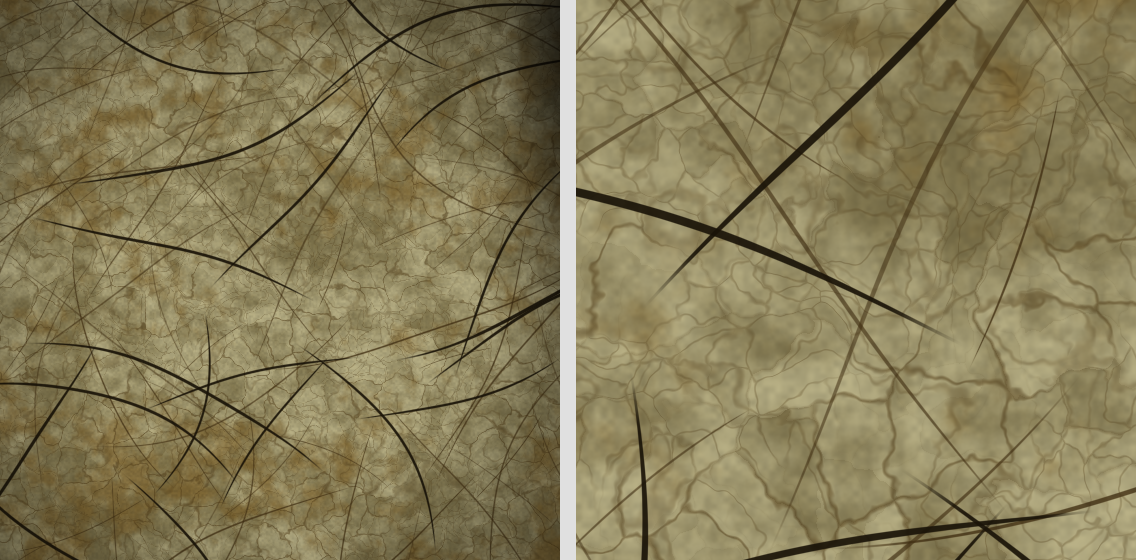
Left, the full canvas; right, a detail of the centre.
This texture is drawn by a Shadertoy shader. Its source:

```glsl
float hash(vec2 p) {
    return fract(sin(dot(p, vec2(127.1, 311.7))) * 43758.5453);
}

float noise(vec2 p) {
    vec2 i = floor(p), f = fract(p);
    f = f * f * (3.0 - 2.0 * f);
    return mix(mix(hash(i), hash(i + vec2(1, 0)), f.x),
               mix(hash(i + vec2(0, 1)), hash(i + vec2(1, 1)), f.x), f.y);
}

float fbm(vec2 p) {
    float sum = 0.0, amp = 0.5;
    for (int i = 0; i < 5; i++) {
        sum += amp * noise(p);
        p = mat2(1.6, 1.2, -1.2, 1.6) * p + 7.3;
        amp *= 0.5;
    }
    return sum / 0.97;
}

// Cell pattern: x = distance to the border, y = random shade of the cell
vec2 cells(vec2 p) {
    vec2 base = floor(p);
    float nearest = 9.0, second = 9.0, shade = 0.0;
    for (int j = -1; j <= 1; j++)
    for (int i = -1; i <= 1; i++) {
        vec2 id = base + vec2(i, j);
        float d = length(id + vec2(hash(id), hash(id + 41.7)) - p);
        if (d < nearest) {
            second = nearest;
            nearest = d;
            shade = hash(id + 9.2);
        } else second = min(second, d);
    }
    return vec2(second - nearest, shade);
}

// Coverage of one tapered, gently curved strand
float fibre(vec2 p, float seed, float halfLength, float width, float pixel) {
    vec2 centre = vec2(hash(vec2(seed, 1)), hash(vec2(seed, 2))) * 1.1 - 0.05;
    float pick = hash(vec2(seed, 3));
    float angle = hash(vec2(seed, 4)) < 0.66 ? mix(0.15, 1.35, pick) : mix(1.45, 2.9, pick);
    float bend = (hash(vec2(seed, 5)) - 0.5) * 2.6;
    vec2 dir = vec2(cos(angle), sin(angle));
    p -= centre;
    float along = dot(p, dir);
    float wave = along * 13.0 + seed;
    float across = dot(p, vec2(-dir.y, dir.x)) - bend * along * along - 0.006 * sin(wave);
    float slope = 2.0 * bend * along + 0.078 * cos(wave);
    float dist = abs(across) / sqrt(1.0 + slope * slope);
    float reach = abs(along) / halfLength;
    width *= mix(1.0, 0.35, smoothstep(0.3, 1.0, reach));
    return (1.0 - smoothstep(width - pixel * 0.8, width + pixel * 0.8, dist))
         * (1.0 - smoothstep(0.8, 1.0, reach));
}

void mainImage(out vec4 fragColor, in vec2 fragCoord) {
    vec2 uv = fragCoord / iResolution.xy;
    vec2 p = fragCoord / iResolution.y;
    float pixel = 1.0 / iResolution.y;

    // Mottled parchment with ochre stains
    vec2 warp = vec2(fbm(p * 17.0), fbm(p * 17.0 + 31.0)) - 0.5;
    vec2 q = p + warp * 0.07;
    vec2 large = cells(q * 19.0);
    vec2 small = cells(q * 41.0 + 5.0);
    float tone = fbm(p * 9.0 + 3.0) * 0.5 + fbm(p * 48.0) * 0.4
               + large.y * 0.13 + small.y * 0.09;
    vec3 col = mix(vec3(0.47, 0.43, 0.28), vec3(0.69, 0.66, 0.50), smoothstep(0.3, 0.82, tone));
    float stain = smoothstep(0.46, 0.72, fbm(p * 6.0 + 20.0) * 0.55 + fbm(p * 34.0 + 8.0) * 0.45);
    col = mix(col, vec3(0.46, 0.35, 0.14), stain * 0.65);

    // Fine veins: cell borders and curling wrinkles
    float patchy = smoothstep(0.3, 0.65, noise(p * 14.0 + 60.0));
    float vein = (1.0 - smoothstep(0.0, 0.085, large.x)) * mix(0.2, 0.6, patchy);
    vein = max(vein, (1.0 - smoothstep(0.0, 0.11, small.x)) * mix(0.35, 0.05, patchy));
    float curl = abs(noise(q * 26.0 + 90.0) - 0.5);
    vein = max(vein, (1.0 - smoothstep(0.0, 0.045, curl)) * 0.32);
    col = mix(col, vec3(0.31, 0.23, 0.09), vein * 0.8);

    // Thin brown strands
    for (int i = 0; i < 75; i++) {
        float seed = float(i) + 11.0;
        float size = hash(vec2(seed, 6));
        float cover = fibre(p, seed, mix(0.07, 0.32, size), mix(0.0006, 0.0015, size), pixel);
        col = mix(col, vec3(0.25, 0.18, 0.07), cover * mix(0.4, 0.8, hash(vec2(seed, 7))));
    }

    // Bold dark strands
    for (int i = 0; i < 20; i++) {
        float seed = float(i) + 203.0;
        float size = hash(vec2(seed, 6));
        float cover = fibre(p, seed, mix(0.14, 0.36, size), mix(0.0017, 0.0031, size), pixel);
        col = mix(col, vec3(0.10, 0.075, 0.03), cover * 0.92);
    }

    // Grain and darkened edges, heaviest at the upper right
    col *= 0.94 + 0.12 * noise(p * 260.0);
    vec2 edge = abs(uv - vec2(0.47, 0.45));
    float shadow = smoothstep(0.3, 0.78, length(edge)) * 0.38;
    shadow += smoothstep(0.86, 1.02, uv.x) * smoothstep(0.1, 1.0, uv.y) * 0.4;
    col *= 1.0 - shadow;
    fragColor = vec4(col, 1.0);
}
```
